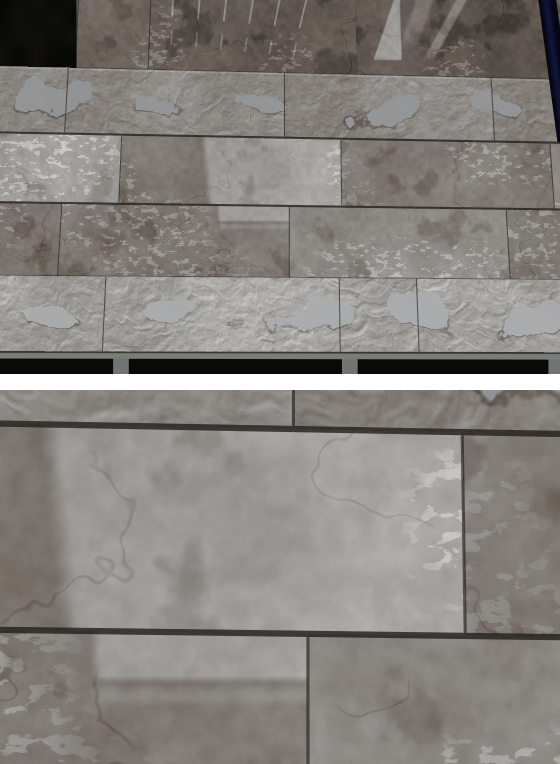
Top: the whole. Bottom: its middle third, enlarged.
This texture is drawn by a Shadertoy shader. Its source:

```glsl
float hash(vec2 p) {
  p = fract(p * vec2(0.1031, 0.1137));
  p += dot(p, p.yx + 33.33);
  return fract((p.x + p.y) * p.x * 7.31);
}

float noise(vec2 p) {
  vec2 i = floor(p), f = fract(p);
  f = f * f * (3.0 - 2.0 * f);
  return mix(mix(hash(i), hash(i + vec2(1, 0)), f.x),
    mix(hash(i + vec2(0, 1)), hash(i + vec2(1, 1)), f.x), f.y);
}

float fbm(vec2 p) {
  float sum = 0.0, amp = 0.5;
  for (int i = 0; i < 5; i++) {
    sum += amp * noise(p);
    p = mat2(1.6, 1.2, -1.2, 1.6) * p + 17.3;
    amp *= 0.5;
  }
  return sum;
}

// Antialiased coverage of a signed distance
float cover(float d) { return clamp(0.5 - d * iResolution.y, 0.0, 1.0); }

// Soft-edged interval
float band(float x, float a, float b, float soft) {
  return smoothstep(a - soft, a + soft, x) * (1.0 - smoothstep(b - soft, b + soft, x));
}

// Depth of the k-th course line below the top
float courseLine(float k, float x) {
  return 0.176 + 0.178 * k + 0.0043 * k * (k - 1.0) + (0.024 - 0.0055 * k) * x;
}

// Split stone: warped, tilted scallops
float relief(vec2 p) {
  vec2 warp = vec2(fbm(p * 9.0), fbm(p * 9.0 + 40.0));
  float ridge = 1.0 - abs(2.0 * fbm(p * vec2(13, 24) + warp * 4.0) - 1.0);
  return ridge + 0.5 * fbm(p * 55.0);
}

// Flat remnants on split stone, one per cell; positive inside
float remnant(vec2 p, float row, float mid) {
  float pitch = row > 2.0 ? 0.332 : 0.303, best = -1.0;
  for (float i = 0.0; i < 5.0; i++) {
    float size = mix(0.55, 1.0, hash(vec2(i + 3.0, row * 7.0)));
    vec2 q = p - vec2(pitch * (i + 0.4), mid + 0.03 * (hash(vec2(i, row)) - 0.5));
    q.y += 0.25 * q.x * sin(i * 2.4 + row);
    best = max(best, 1.0 - length(q / (vec2(0.115, 0.043) * size)));
  }
  return best + 2.4 * (fbm(p * 13.0 + row) - 0.5);
}

const vec3 joints[5] = vec3[5](vec3(0.205, 0.4, 0.955), vec3(0.178, 0.762, 1.32),
  vec3(0.322, 0.914, 1.479), vec3(0.16, 0.775, 1.361), vec3(0.279, 0.91, 1.119));
const vec4 tones[5] = vec4[5](vec4(0.36, 0.4, 0.35, 0.34), vec4(0.52, 0.53, 0.52, 0.49),
  vec4(0.61, 0.46, 0.47, 0.52), vec4(0.46, 0.48, 0.54, 0.47), vec4(0.62, 0.63, 0.61, 0.62));

// Dashes and slanted streaks of light on the top course
float reflections(vec2 p) {
  float u = (p.x + 0.6 * (p.x - 0.4) * p.y - 0.463) / 0.0715, i = round(u);
  float dash = cover(abs(u - i) * 0.0715 - 0.0025) * step(0.0, i) * step(i, 5.0);
  float run = band(p.y, -0.02, 0.045 + 0.006 * i, 0.003)
    + 0.7 * band(p.y, 0.08 + 0.007 * i, 0.118 + 0.007 * i, 0.003);
  float wedge = band(p.x, 1.055 - 0.34 * p.y, 1.071 + 0.03 * p.y, 0.003);
  return 0.2 * dash * run + 0.24 * wedge * band(p.y, -0.1, 0.16, 0.004)
    + 0.1 * band(p.x + 0.35 * p.y, 1.115, 1.16, 0.008) * band(p.y, -0.1, 0.11, 0.03)
    + 0.17 * band(p.x + 0.55 * p.y, 1.222, 1.25, 0.005) * band(p.y, -0.1, 0.15, 0.02);
}

void mainImage(out vec4 fragColor, in vec2 fragCoord) {
  vec2 p = fragCoord / iResolution.xy * vec2(1.5, 1);
  p.y = 1.0 - p.y;

  // Courses and their shadow lines
  int row = 0;
  float seam = 0.0, lip = 0.0;
  for (int k = 0; k < 5; k++) {
    float e = p.y - courseLine(float(k), p.x);
    bool deep = k == 1 || k == 2;
    if (e > 0.0) row = k + 1;
    seam = max(seam, cover(abs(e) - (deep ? 0.0028 : 0.0013)) * (deep ? 0.8 : 0.5));
    if (k == 0) lip = band(e, 0.001, 0.006, 0.0015);
  }
  int course = min(row, 4);
  float r = float(course), mid = courseLine(r - 0.5, p.x);

  // Slabs, with joints leaning away from the centre
  float x = 0.763 + (p.x - 0.763) / (1.0 + 0.1 * (p.y - mid));
  int slab = 0;
  for (int j = 0; j < 3; j++) {
    float d = x - joints[course][j];
    if (d > 0.0) slab++;
    seam = max(seam, cover(abs(d) - 0.0014) * (course == 0 && j == 2 ? 0.15 : 0.65));
  }
  vec2 q = p + vec2(slab, course) * 3.7;
  float cloud = fbm(q * 7.0) - 0.48;
  float tone = tones[course][slab] + 0.16 * cloud + 0.1 * (fbm(q * 70.0) - 0.48);

  float cool = 0.0;
  if (course == 1 || course == 4) {
    // Split face lit from above, with flat remnants
    float slope = relief(q) - relief(q + vec2(-0.002, -0.005));
    float flatness = remnant(p, r, mid);
    tone += clamp((course == 4 ? 0.3 : 0.22) * slope, -0.22, 0.1);
    tone -= 0.14 * band(flatness, -0.12, 0.0, 0.05) * smoothstep(-0.01, 0.03, p.y - mid);
    cool = smoothstep(-0.02, 0.04, flatness);
    tone = mix(tone, (course == 4 ? 0.67 : 0.58) + 0.03 * cloud, cool);
  } else {
    // Polished face: daylight, veins, stains and chalky scuffs
    if (course == 0) tone += reflections(p);
    if (course == 2 && slab == 1)
      tone += 0.16 * smoothstep(-0.012, 0.012, p.x - 0.508 - 0.1 * p.y);
    if (course == 3 && slab == 1)
      tone += 0.15 * band(p.x, 0.585, 0.9, 0.006) * (band(p.y, 0.4, 0.591, 0.004)
        + 0.4 * band(p.y, 0.6, 0.612, 0.005));
    float vein = 1.0 - smoothstep(0.0, 0.008, abs(fbm(q * 5.0 + 9.0) - 0.5));
    tone -= 0.07 * vein * smoothstep(0.45, 0.6, noise(q * 8.0));
    tone -= 0.08 * smoothstep(0.6, 0.7, fbm(q * 11.0 + 5.0));
    float scuff = smoothstep(0.56, 0.64, fbm(q * vec2(60, 110)));
    tone += 0.13 * scuff * smoothstep(0.55, 0.72, noise(q * 6.0 + 2.0));
  }
  tone += 0.07 * lip;
  vec3 tint = mix(vec3(1.09, 1, 0.92), vec3(1.01, 1, 0.98), smoothstep(0.33, 0.62, tone));
  vec3 col = tone * mix(tint, vec3(0.985, 1, 1.02), 0.8 * cool);
  col = mix(col, vec3(0.13, 0.12, 0.11), seam);

  // Dark opening
  vec3 space = vec3(0.038, 0.037, 0.03);
  if (row == 0) col = mix(col, space * (0.6 + noise(p * 20.0)), cover(p.x - 0.205));

  // Sill, with posts over the dark space below
  if (row == 5) {
    float below = p.y - courseLine(4.0, p.x);
    for (float i = 0.0; i < 3.0; i++) {
      float d = abs(p.x - 0.324 - 0.643 * i + 0.03 * i * i) - 0.021;
      space = mix(space, vec3(0.44, 0.46, 0.45), cover(d));
    }
    vec3 sill = vec3(0.48, 0.49, 0.46) * (1.0 - 0.55 * band(below, -0.1, 0.004, 0.002));
    col = mix(space, sill, cover(below - 0.019));
  }

  // Blue pole leaning in at the right edge
  float across = (p.x - 1.442 - 0.135 * p.y) / 0.048;
  float pole = cover(abs(across - 0.5) * 0.048 - 0.024) * cover(p.y - 0.38);
  col = mix(col, vec3(0.04, 0.05, 0.15) * (0.5 + 1.1 * band(across, 0.25, 0.6, 0.2)), pole);

  fragColor = vec4(clamp(col, 0.0, 1.0), 1);
}
```
